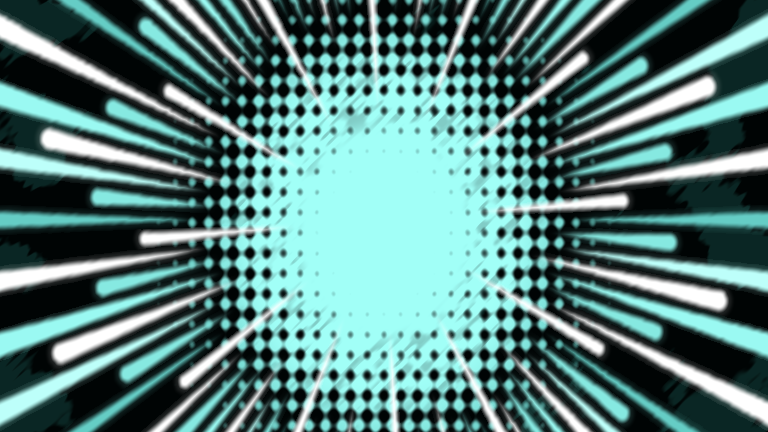
Give the GLSL for this background, as a Shadertoy shader.

```glsl
// Comic burst: a mint glow that breaks into soft halftone dots on black,
// ringed by tapered rays. Ninety-six rays repeat a motif of eight;
// space is squeezed vertically so that all rings become circles.

const float STRETCH = 1.215;
const float CELL = 0.0387;
const float RAY_STEP = 6.2831853 / 96.0;
const float SOFT = 0.0085;

const vec3 INK = vec3(0.0, 0.015, 0.015);
const vec3 SHADE = vec3(0.04, 0.15, 0.14);
const vec3 TEAL = vec3(0.37, 0.78, 0.75);
const vec3 MINT = vec3(0.63, 1.0, 0.97);
const vec3 WHITE = vec3(1.0);

// Motif of rays: start radius, taper, tip radius, tint (0 teal, 1 mint, 2 white)
const vec4 MOTIF[8] = vec4[8](
    vec4(0.42, 0.034, 9.0, 0.1), vec4(0.20, 0.037, 0.554, 2.0),
    vec4(0.40, 0.038, 9.0, 2.0), vec4(0.38, 0.058, 0.663, 0.6),
    vec4(0.38, 0.043, 9.0, 0.9), vec4(0.34, 0.044, 0.790, 2.0),
    vec4(0.40, 0.038, 9.0, 1.3), vec4(0.38, 0.058, 0.663, 0.6));

float hash(vec2 p) {
    p = fract(p * vec2(0.1031, 0.1137));
    p += dot(p, p.yx + 33.33);
    return fract((p.x + p.y) * p.x * 17.0);
}

float noise(vec2 p) {
    vec2 i = floor(p), f = fract(p);
    f = f * f * (3.0 - 2.0 * f);
    return mix(mix(hash(i), hash(i + vec2(1, 0)), f.x),
               mix(hash(i + vec2(0, 1)), hash(i + vec2(1, 1)), f.x), f.y);
}

// Diagonal brush grain, from 0 to 1
float brush(vec2 p) {
    vec2 along = vec2(p.x + p.y, p.y - p.x) * 0.7071;
    return noise(along * vec2(28.0, 110.0) + 200.0);
}

// Ink coverage of dots that grow with the radius until they merge
float halftone(vec2 p, float grain) {
    float growth = (length(p) - 0.2) * 3.4;
    vec2 wave = cos(6.2831853 * p / CELL);
    float dots = 0.5 + 0.25 * (wave.x + wave.y);
    float level = dots - 1.0 + growth + (grain - 0.5) * 0.08;
    return smoothstep(-0.25, 0.27, level);
}

// Colour and coverage of the ray nearest to p
vec4 burst(vec2 p) {
    float angle = atan(-p.y, -p.x);
    float index = round(angle / RAY_STEP);
    float offset = angle - index * RAY_STEP;
    vec4 ray = MOTIF[int(mod(index + 96.0, 8.0))];
    vec2 local = length(p) * vec2(cos(offset), sin(offset));

    float halfWidth = ray.y * (min(local.x, ray.z) - ray.x);
    float dist = length(vec2(max(local.x - ray.z, 0.0), local.y)) - halfWidth;
    float core = smoothstep(SOFT, -SOFT, dist);
    float halo = 0.14 * smoothstep(2.2 * SOFT, 0.0, dist);
    float cover = max(core, halo) * smoothstep(ray.x, ray.x + 0.1, local.x);

    vec3 tint = mix(TEAL, MINT, min(ray.w, 1.0));
    tint = mix(tint, WHITE, max(ray.w - 1.0, 0.0));
    return vec4(tint, cover);
}

void mainImage(out vec4 fragColor, in vec2 fragCoord) {
    vec2 uv = (fragCoord - 0.5 * iResolution.xy) / iResolution.y;
    vec2 rayPos = (uv - vec2(0.0, -0.009)) / vec2(1.0, STRETCH);
    vec2 dotPos = (uv - vec2(0.0, -0.039)) / vec2(1.0, STRETCH);
    float grain = brush(uv);

    // Black ground with dim brushed patches toward the sides
    float patches = noise(uv * 9.0 + 40.0) + 0.2 * (grain - 0.5);
    patches = smoothstep(0.42, 0.52, patches - 0.5 * smoothstep(0.85, 0.6, abs(uv.x)));
    vec3 color = mix(INK, SHADE, patches);

    // Glow and its halftone rim
    float radius = length(dotPos);
    vec3 glow = mix(MINT, TEAL, 0.8 * smoothstep(0.28, 0.48, radius));
    color = mix(glow, color, halftone(dotPos, grain));

    // Faint grey brush marks between the dots
    float rim = smoothstep(0.18, 0.23, radius) * smoothstep(0.42, 0.30, radius);
    color *= 1.0 - 0.2 * rim * smoothstep(0.5, 0.9, grain);

    // Rays, with slightly ragged edges
    vec4 ray = burst(rayPos + (grain - 0.5) * vec2(0.001, 0.002));
    color = mix(color, max(color, ray.rgb), ray.a);

    fragColor = vec4(color, 1.0);
}
```
